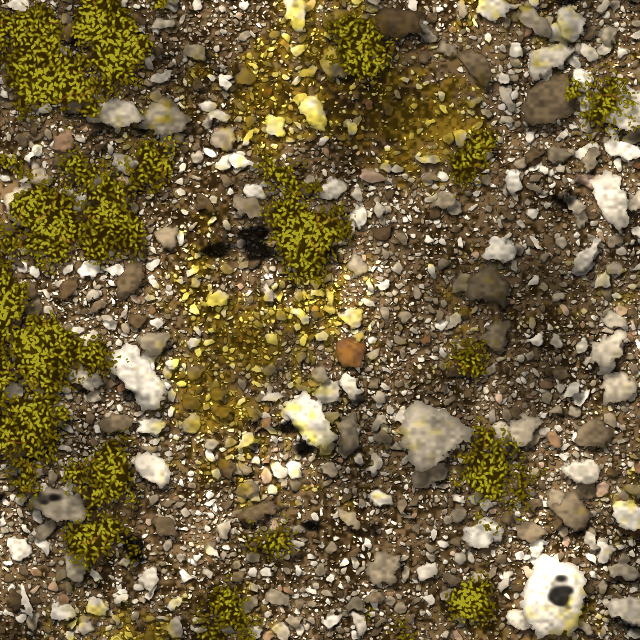
This texture is drawn by a three.js fragment shader. Its source:

```glsl
// Weathered conglomerate: angular pale stones of many sizes set in dark grit, with moss.
// Jittered grids of ragged polygons are layered from fine to coarse, then cushions of
// small leaflets are grown over them. All randomness comes from a sine-free hash.
#define SHADE vec3(0.17, 0.12, 0.05)
#define EARTH vec3(0.38, 0.30, 0.20)
#define STONE vec3(0.60, 0.53, 0.42)
#define PALE vec3(0.93, 0.875, 0.78)
#define RUST vec3(0.58, 0.33, 0.17)
#define MOSS_DARK vec3(0.16, 0.115, 0.01)
#define MOSS_MID vec3(0.39, 0.34, 0.04)
#define MOSS_LIGHT vec3(0.66, 0.63, 0.15)
#define SOFTNESS 0.0013
#define FINEST_GRID 140.0
#define STONE_COVER 0.72
#define MOSS_GRID 10.0
varying vec2 vUv;

vec3 hash3(vec2 p) {
  vec3 q = fract(p.xyx * vec3(0.1031, 0.1030, 0.0973));
  q += dot(q, q.yxz + 33.33);
  return fract((q.xxy + q.yzz) * q.zyx);
}
float noise(vec2 p) {
  vec2 i = floor(p), f = fract(p), e = vec2(1.0, 0.0);
  f = f * f * (3.0 - 2.0 * f);
  return mix(mix(hash3(i).x, hash3(i + e).x, f.x),
             mix(hash3(i + e.yx).x, hash3(i + e.xx).x, f.x), f.y);
}
float fbm(vec2 p) {
  float sum = 0.0;
  for (int i = 0; i < 4; i++) sum += 0.53 * exp2(-float(i)) * noise(p * exp2(float(i)) + 17.3 * float(i));
  return sum;
}
vec2 rotate(vec2 p, float a) {
  return vec2(cos(a) * p.x + sin(a) * p.y, cos(a) * p.y - sin(a) * p.x);
}

// Rounded irregular hexagon, squashed and turned by its seed
float stoneDistance(vec2 p, vec2 seed, float radius) {
  vec3 shape = hash3(seed + 71.0);
  vec2 q = rotate(p, (shape.x - 0.6) * 2.6) / radius;
  q.y *= 1.05 + 1.1 * shape.y;
  float sum = 0.0;
  for (int i = 0; i < 6; i++) {
    vec3 side = hash3(seed + 13.0 * float(i) + 5.0);
    float a = (float(i) + 0.7 * side.x) * 1.0472;
    sum += exp(min(12.0 * (dot(q, vec2(cos(a), sin(a))) - 0.68 - 0.42 * side.y), 60.0));
  }
  return radius * log(sum) / 12.0;
}

// One grid of stones with their shadows, lit from the upper left
void addStones(inout vec3 col, vec2 uv, float grid, float cover, float seed) {
  vec2 ragged = vec2(fbm(uv * 65.0), fbm(uv * 65.0 + 40.0)) - 0.5;
  vec2 p = uv * grid + min(grid * 0.018, 0.4) * ragged;
  float soft = min(SOFTNESS * grid, 0.16);
  float grime = 0.5 * fbm(uv * 38.0 + 5.0) + 0.5 * noise(uv * vec2(130.0, 170.0));
  for (int y = -1; y <= 1; y++) for (int x = -1; x <= 1; x++) {
    vec2 id = floor(p) + vec2(float(x), float(y));
    vec3 h = hash3(id + seed), look = hash3(id + seed + 31.0);
    vec2 q = p - id - 0.2 - 0.6 * h.xy;
    float chance = cover * (0.35 + 1.3 * noise(id / grid * 6.0 + 9.0));
    if (h.z > chance || length(q) > 1.0) continue;
    float radius = 0.25 + 0.27 * look.x;
    float d = stoneDistance(q, id + seed, radius) + 0.16 * (grime - 0.45);
    float shadow = stoneDistance(q - vec2(0.05, -0.11), id + seed, radius);
    col *= 1.0 - 0.55 * smoothstep(0.12, -0.08, shadow);
    vec3 tint = mix(EARTH, STONE, smoothstep(0.0, 0.4, look.y));
    tint = mix(tint, PALE, smoothstep(0.35, 0.95, look.y));
    tint = mix(tint, RUST, 0.4 * step(0.95, look.z));
    float light = 0.93 + 0.2 * dot(q, vec2(-0.45, 0.9)) / radius + 0.75 * (grime - 0.5);
    light *= mix(0.74, 1.0, smoothstep(0.0, -0.2 * radius, d));
    col = mix(col, tint * clamp(light, 0.4, 1.1), smoothstep(soft, -soft, d));
  }
}

// Height of merged moss cushions, dense at the left and in one patch at upper right
float mossHeight(vec2 uv) {
  vec2 p = uv * MOSS_GRID;
  float height = -1.0;
  for (int y = -1; y <= 1; y++) for (int x = -1; x <= 1; x++) {
    vec2 id = floor(p) + vec2(float(x), float(y)), c = (id + 0.5) / MOSS_GRID;
    vec3 h = hash3(id + 207.0);
    float density = 0.13 + 0.62 * smoothstep(0.55, 0.02, c.x) * smoothstep(-0.1, 0.4, c.y);
    density += 0.6 * smoothstep(0.15, 0.04, length(c - vec2(0.84, 0.82)));
    float size = 0.2 + 0.48 * h.x;
    if (h.z < density) height = max(height, size - length(p - id - 0.25 - 0.5 * h.xy));
  }
  return height + 0.9 * (fbm(uv * 28.0) - 0.5);
}

// Brightest leaflet here: thin, bent, randomly turned ellipses
float leaflets(vec2 uv, float grid, float width, float cover) {
  float best = 0.0;
  for (int y = -1; y <= 1; y++) for (int x = -1; x <= 1; x++) {
    vec2 id = floor(uv * grid) + vec2(float(x), float(y));
    vec3 h = hash3(id + grid);
    vec2 q = rotate(uv * grid - id - h.xy, h.z * 6.2832);
    float d = length(vec2(q.x / 0.75, (q.y + 0.5 * q.x * q.x) / width));
    best = max(best, smoothstep(1.0, 0.2, d) * (0.35 + 0.65 * h.x) * step(h.y, cover));
  }
  return best;
}

void main() {
  // Gritty ground, then stones from grains to rocks, olive film and pits
  float grit = 0.5 * fbm(vUv * 13.0) + 0.5 * noise(vUv * 165.0);
  vec3 col = mix(SHADE, EARTH * 1.2, smoothstep(0.25, 0.68, grit));
  for (int i = 0; i < 6; i++)
    addStones(col, vUv, FINEST_GRID * pow(0.56, float(i)), STONE_COVER - 0.1 * float(i), 101.0 * float(i));
  col *= 0.5 + 1.16 * fbm(vUv * 7.0 + 60.0);
  float film = smoothstep(0.5, 0.72, 0.75 * fbm(vUv * 6.0 + 30.0) + 0.25 * noise(vUv * 80.0));
  col = mix(col, col * vec3(0.95, 0.9, 0.3) + 0.3 * MOSS_MID, 0.75 * film);
  col *= mix(0.2, 1.0, smoothstep(0.2, 0.27, fbm(vUv * vec2(9.0, 13.0) + 83.0)));
  // Moss cushions, their shadow and a few dry stalks
  float height = mossHeight(vUv);
  col *= 1.0 - 0.4 * smoothstep(-0.15, 0.15, mossHeight(vUv + vec2(-0.005, 0.014)));
  float leaf = max(0.8 * leaflets(vUv, 80.0, 0.3, 0.9), leaflets(vUv, 135.0, 0.42, 0.85));
  float glow = (leaf + 0.12) * (0.6 + 0.7 * smoothstep(0.0, 0.4, height)) * (0.35 + 1.3 * fbm(vUv * 22.0));
  vec3 moss = mix(MOSS_DARK, MOSS_MID, smoothstep(0.05, 0.42, glow));
  moss = mix(moss, MOSS_LIGHT, smoothstep(0.4, 0.85, glow));
  moss = mix(moss, RUST, 0.7 * leaflets(vUv, 26.0, 0.06, 0.25));
  gl_FragColor = vec4(mix(col, moss, smoothstep(-0.06, 0.08, height + 0.25 * (leaf - 0.4))), 1.0);
}
```
